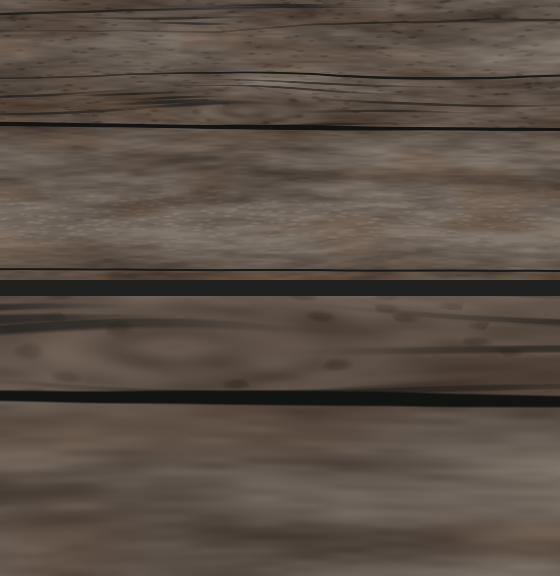
Top, the full canvas; bottom, a detail of the centre.
A Shadertoy shader for this texture:

```glsl
// Weathered grey-brown planks lying horizontally, split by dark gaps and long cracks.
// Stretched noise makes the fibres, which bend around one knot; cellular noise makes
// the worn flecks, and a loop scatters short splits over the upper plank.
#define UMBER vec3(0.205, 0.165, 0.140)
#define PALE vec3(0.485, 0.442, 0.403)
#define RUST vec3(0.390, 0.295, 0.230)
#define GAP_COLOR vec3(0.075, 0.075, 0.070)
#define KNOT vec2(0.87, 0.605)
#define FIBRE_SCALE vec2(2.0, 14.0)
#define FIBRE_CONTRAST 1.15
#define CLOUD_CONTRAST 0.40
#define FLECK_SCALE vec2(24.0, 85.0)
#define SPLIT_COUNT 22
#define SOFTNESS 0.0035

float hash(vec2 p) {
    vec3 q = fract(vec3(p.xyx) * 0.1031);
    q += dot(q, q.yzx + 33.33);
    return fract((q.x + q.y) * q.z);
}

float noise(vec2 p) {
    vec2 i = floor(p), f = fract(p);
    f = f * f * (3.0 - 2.0 * f);
    return mix(mix(hash(i), hash(i + vec2(1, 0)), f.x),
               mix(hash(i + vec2(0, 1)), hash(i + vec2(1, 1)), f.x), f.y);
}

// Four octaves of noise drawn out along x, averaging 0.5
float fibres(vec2 p) {
    float sum = 0.0, total = 0.0, weight = 1.0;
    vec2 scale = FIBRE_SCALE;
    for (int i = 0; i < 4; i++) {
        sum += weight * noise(p * scale + float(i) * 17.3);
        total += weight;
        weight *= 0.82;
        scale *= 2.1;
    }
    return sum / total;
}

// Cellular noise: x = distance to the nearest point, y = that point's random value
vec2 cells(vec2 p) {
    vec2 base = floor(p), nearest = vec2(9.0, 0.0);
    for (int j = -1; j <= 1; j++)
    for (int i = -1; i <= 1; i++) {
        vec2 id = base + vec2(i, j);
        vec2 point = id + vec2(hash(id), hash(id + 41.7));
        float d = length(p - point);
        if (d < nearest.x) nearest = vec2(d, hash(id + 83.1));
    }
    return nearest;
}

float bump(float x, float centre, float width) {
    float d = (x - centre) / width;
    return exp(-d * d);
}

// Coverage of a soft-edged line at signed distance d
float stroke(float d, float halfWidth) {
    float edge = max(SOFTNESS, 1.2 / iResolution.y);
    return 1.0 - smoothstep(0.0, edge, abs(d) - halfWidth);
}

// Short tapering splits in the two cracked bands of the upper plank
float scatteredSplits(vec2 p) {
    float dark = 0.0;
    for (int i = 0; i < SPLIT_COUNT; i++) {
        float id = float(i);
        float h = hash(vec2(id, 3.7)), k = hash(vec2(id, 9.1));
        float centreX = 2.0 * hash(vec2(id, 5.3));
        float centreY = i % 3 == 0 ? mix(0.90, 1.0, h) : mix(0.565, 0.705, h);
        float path = centreY + 0.006 * sin(3.5 * p.x + 6.3 * k);
        float taper = 1.0 - smoothstep(0.0, mix(0.2, 0.6, k), abs(p.x - centreX));
        dark = max(dark, taper * stroke(p.y - path, 0.002 * taper));
    }
    return dark;
}

void mainImage(out vec4 fragColor, in vec2 fragCoord) {
    vec2 p = fragCoord / iResolution.y;
    float x = p.x, y = p.y;
    float jitter = 0.004 * (noise(vec2(x * 9.0, 2.0)) - 0.5);

    // Gaps between the planks
    float highGap = y - (0.557 - 0.015 * x + 0.0025 * x * x) - 0.5 * jitter;
    float lowGap = y - (0.038 - 0.003 * x) - 0.5 * jitter;
    float upper = smoothstep(-0.004, 0.004, highGap);
    float sliver = 1.0 - smoothstep(-0.003, 0.003, lowGap);

    // Grain coordinates, waved and spread around the knot
    vec2 off = p - KNOT;
    float knotR = length(off * vec2(5.0, 22.0));
    vec2 g = p + vec2(0.0, 0.006 * sin(2.7 * x + 5.0 * y) + 0.003 * sin(7.0 * x + 11.0 * y));
    g.y -= upper * 0.75 * off.y * exp(-dot(off * vec2(3.2, 12.0), off * vec2(3.2, 12.0)));
    vec2 wood = g + vec2(7.0 * upper + 3.0 * sliver, 0.0);

    // Broad light and dark areas
    float clouds = noise(wood * vec2(3.0, 7.0)) * 0.6 + noise(wood * vec2(8.0, 19.0)) * 0.4;
    float tone = 0.66 + FIBRE_CONTRAST * (fibres(wood) - 0.5) + CLOUD_CONTRAST * (clouds - 0.5);
    tone += 0.13 * bump(y, 0.81, 0.08) + 0.12 * bump(y, 0.21, 0.07);
    tone -= 0.13 * bump(y, 0.63, 0.06) * (1.2 - 0.4 * x) + 0.14 * bump(y, 0.98, 0.05);
    tone -= 0.17 * bump(x, 1.0, 0.25) * bump(y, 0.41, 0.09);
    tone -= 0.24 * bump(x, 1.1, 0.5) * bump(g.y, 0.28, 0.018);
    tone -= 0.20 * bump(lowGap, 0.0, 0.055) + 0.22 * (1.0 - upper) * bump(highGap, 0.0, 0.035);
    tone += 0.05 * (x - 1.0);

    // Pale worn flecks on the lower plank, sparse dark ticks on the upper one
    vec2 cell = cells(g * FLECK_SCALE);
    float fleck = 1.0 - smoothstep(0.15, 0.55, cell.x);
    tone += 0.17 * fleck * step(0.55, cell.y) * bump(y, 0.22, 0.10);
    tone -= 0.20 * fleck * step(0.86, cell.y) * upper;

    // Knot rings
    tone += upper * exp(-knotR * knotR) * (0.10 + 0.13 * sin(9.0 * knotR + 4.0 * clouds));

    vec3 color = mix(UMBER, PALE, clamp(tone, 0.0, 1.05));
    float rust = smoothstep(0.5, 0.8, noise(wood * vec2(4.0, 16.0) + 50.0));
    rust = 0.35 * rust + 0.25 * bump(y, 0.61, 0.05) + 0.4 * sliver;
    color = mix(color, RUST * (0.55 + 0.6 * tone), clamp(rust, 0.0, 0.7));

    // Short splits, then the long cracks that cross the upper plank
    float cracks = 0.65 * upper * scatteredSplits(g);
    float mainPath = 0.730 + 0.011 * sin(3.9 * (x - 0.4)) + jitter;
    float mainDepth = mix(0.6, 1.0, smoothstep(0.3, 0.9, x));
    cracks = max(cracks, mainDepth * stroke(y - mainPath, 0.0008 + 0.0016 * bump(x, 1.5, 0.4)));
    float highPath = 0.887 + 0.034 * smoothstep(0.7, 1.4, x) + 2.0 * jitter;
    cracks = max(cracks, (0.3 + 0.4 * bump(x, 1.35, 0.25)) * stroke(y - highPath, 0.001));
    float topPath = 0.948 + 0.03 * x + jitter;
    cracks = max(cracks, 0.8 * (1.0 - smoothstep(0.3, 1.2, x)) * stroke(y - topPath, 0.002));
    color = mix(color, GAP_COLOR * 1.3, cracks);

    // Open gaps
    float gapWidth = 0.0035 + 0.0035 * bump(x, 1.05, 0.3) + 0.002 * bump(x, 0.0, 0.5);
    float gap = max(stroke(highGap, gapWidth), 0.9 * stroke(lowGap, 0.0015));
    fragColor = vec4(mix(color, GAP_COLOR, gap), 1.0);
}
```
